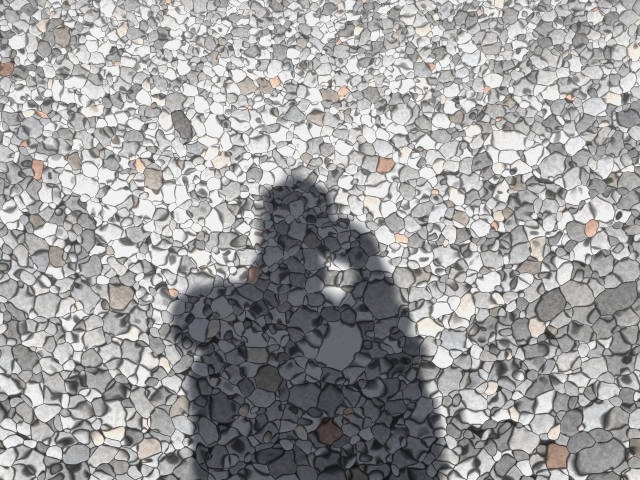
Reproduce this texture procedurally as a Shadertoy shader.

```glsl
// Sunlit pebble beach with the soft shadow of a standing figure.
// Pebbles are overlapping domes on jittered grids in log-polar ground space,
// so they shrink with distance; the shadow is a union of tapered capsules.

const vec2  VANISH = vec2(0.667, 2.0);    // point the pebbles shrink towards
const float CELL = 0.0235;                // pebble spacing per unit of range
const float CREASE = 0.8;                 // width of the dark joints
const float PENUMBRA = 0.014;             // softness of the shadow edge
const vec3  SHADE_TINT = vec3(0.405, 0.42, 0.45);
const vec2  GLARE_CENTER = vec2(0.56, 0.68);
const int   BIG_COUNT = 8;
// Large stones: centre x, centre y, radius, tone
const vec4 BIG_STONES[BIG_COUNT] = vec4[BIG_COUNT](
    vec4(0.707, 0.285, 0.047, 1.05), vec4(0.380, 0.740, 0.027, 0.50),
    vec4(0.798, 0.378, 0.038, 0.78), vec4(1.146, 0.365, 0.038, 0.58),
    vec4(1.203, 0.388, 0.034, 0.80), vec4(1.285, 0.378, 0.042, 0.60),
    vec4(1.060, 0.708, 0.033, 1.00), vec4(1.245, 0.045, 0.052, 0.70));

struct Pebble { float height; float second; float seed; float tone; vec2 offset; };

float hash(vec2 p) {
    return fract(sin(dot(p, vec2(127.1, 311.7))) * 43758.5453);
}

float noise(vec2 p) {
    vec2 i = floor(p), f = fract(p);
    f = f * f * (3.0 - 2.0 * f);
    return mix(mix(hash(i), hash(i + vec2(1, 0)), f.x),
               mix(hash(i + vec2(0, 1)), hash(i + vec2(1, 1)), f.x), f.y);
}

// Conformal map: equal cells on the ground, smaller towards the top
vec2 toGround(vec2 p) {
    vec2 d = p - VANISH;
    return vec2(atan(d.x, -d.y), -log(length(d))) / CELL;
}

// Adds one dome, keeping the two highest surfaces
void addPebble(inout Pebble top, vec2 offset, float radius, float seed, float lift, float tone) {
    float angle = (seed - 0.5) * 2.4;
    float squash = mix(0.52, 0.88, fract(seed * 17.3));
    float c = cos(angle), s = sin(angle);
    vec2 e = vec2(c * offset.x + s * offset.y, (c * offset.y - s * offset.x) / squash) / radius;
    vec2 e2 = e * e;
    float d2 = mix(e2.x + e2.y, 1.25 * length(e2), 0.8 * fract(seed * 31.7));
    float h = lift + 1.0 - d2 * d2;
    if (h > top.height) {
        top = Pebble(h, top.height, seed, tone, offset / radius);
    } else {
        top.second = max(top.second, h);
    }
}

// One jittered grid of pebbles
void addLayer(inout Pebble top, vec2 q, float scale, float lift, float salt) {
    vec2 g = q / scale, base = floor(g);
    for (int j = -1; j <= 1; j++)
    for (int i = -1; i <= 1; i++) {
        vec2 id = base + vec2(i, j);
        float seed = hash(id + salt);
        vec2 jitter = vec2(hash(id + salt + 5.3), hash(id + salt + 9.1));
        vec2 center = id + 0.5 + 0.75 * (jitter - 0.5);
        float radius = mix(0.46, 0.78, fract(seed * 7.7));
        float tone = mix(0.64, 1.08, fract(seed * 53.1));
        addPebble(top, g - center, radius, seed, lift + 1.6 * fract(seed * 71.3), tone);
    }
}

float taperedCapsule(vec2 p, vec2 a, float ra, vec2 b, float rb) {
    vec2 ab = b - a;
    float t = clamp(dot(p - a, ab) / dot(ab, ab), 0.0, 1.0);
    return length(p - a - ab * t) - mix(ra, rb, t);
}

// Signed distance to the figure's shadow, with a gap beside the raised arm
float figure(vec2 p) {
    float d = taperedCapsule(p, vec2(0.620, 0.562), 0.075, vec2(0.62, 0.42), 0.095);
    d = min(d, taperedCapsule(p, vec2(0.422, 0.330), 0.068, vec2(0.56, 0.33), 0.10));
    d = min(d, taperedCapsule(p, vec2(0.53, 0.20), 0.13, vec2(0.53, -0.10), 0.13));
    d = min(d, taperedCapsule(p, vec2(0.66, 0.530), 0.045, vec2(0.745, 0.465), 0.05));
    d = min(d, taperedCapsule(p, vec2(0.74, 0.455), 0.057, vec2(0.80, 0.25), 0.085));
    d = min(d, taperedCapsule(p, vec2(0.79, 0.25), 0.09, vec2(0.83, -0.05), 0.11));
    d = min(d, taperedCapsule(p, vec2(0.62, 0.28), 0.14, vec2(0.68, 0.0), 0.20));
    float gap = taperedCapsule(p, vec2(0.686, 0.455), 0.010, vec2(0.708, 0.412), 0.032);
    return max(d, -gap);
}

vec3 stoneTint(float seed) {
    float kind = fract(seed * 91.7);
    if (kind > 0.992) return vec3(1.0, 0.83, 0.74);
    if (kind > 0.94) return vec3(1.01, 0.96, 0.91);
    return mix(vec3(0.985, 0.99, 1.0), vec3(1.01, 1.0, 0.985), fract(seed * 23.9));
}

vec3 beach(vec2 p) {
    vec2 ground = toGround(p);
    vec2 q = ground + 0.2 * (vec2(noise(ground * 2.3), noise(ground * 2.3 + 40.0)) - 0.5);
    Pebble top = Pebble(-9.0, -9.0, 0.0, 0.5, vec2(0));
    addLayer(top, q, 1.0, 0.2, 0.0);
    addLayer(top, q, 0.58, -0.5, 37.0);
    for (int i = 0; i < BIG_COUNT; i++) {
        vec4 b = BIG_STONES[i];
        float radius = b.z / (CELL * length(b.xy - VANISH));
        addPebble(top, q - toGround(b.xy), radius, hash(b.xy), 2.6, b.w);
    }
    // Stone surface: speckle, side light and joints that widen on the far side
    float grain = 0.13 * (noise(q * 7.0 + top.seed * 50.0) - 0.5) + 0.11 * (noise(q * 21.0) - 0.5);
    float side = clamp(top.offset.y, -1.0, 1.0);
    float joint = smoothstep(-0.15, CREASE * (1.0 + 0.5 * side), top.height - top.second)
                * smoothstep(-1.3, 0.5, top.height);
    float tone = (top.tone + grain) * (1.0 - 0.09 * side) * mix(mix(0.27, 0.52, p.y), 1.0, joint);
    // Glare around the upper middle, then the cast shadow
    vec2 g = (p - GLARE_CENTER) * vec2(1.0, 1.25);
    tone *= mix(0.86, 1.06, exp(-3.0 * dot(g, g)));
    vec3 color = min(tone * stoneTint(top.seed), vec3(0.95));
    float edge = figure(p) + 0.022 * (noise(ground * 1.1 + 11.0) - 0.5);
    return color * mix(SHADE_TINT, vec3(1), smoothstep(-PENUMBRA, PENUMBRA, edge));
}

void mainImage(out vec4 fragColor, in vec2 fragCoord) {
    vec3 sum = vec3(0);
    for (int k = 0; k < 4; k++) {
        vec2 sub = vec2(k % 2, k / 2) * 0.5 - 0.25;
        sum += beach((fragCoord + sub) / iResolution.y);
    }
    fragColor = vec4(sum / 4.0, 1.0);
}
```
